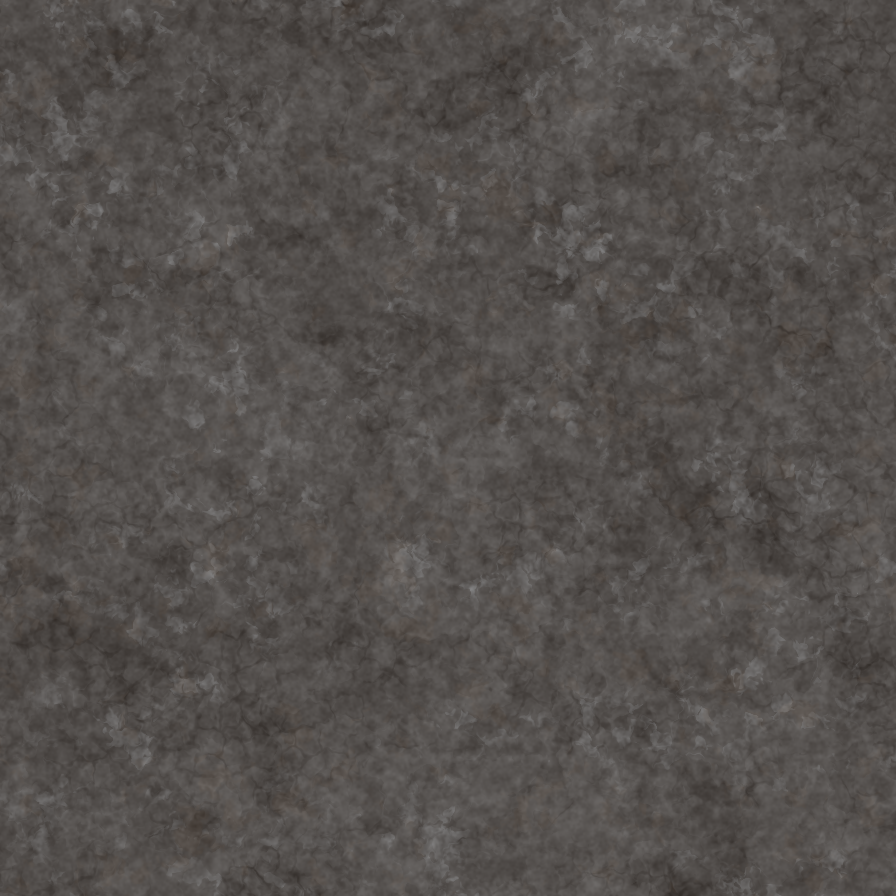
This texture is drawn by a Shadertoy shader. Its source:

```glsl
// Weathered dark grey stone with gritty mottling, faint rings, hairline cracks and pale mineral flakes.

vec2 hash22(vec2 p) {
    vec3 q = fract(p.xyx * vec3(0.1031, 0.1030, 0.0973));
    q += dot(q, q.yzx + 33.33);
    return fract((q.xx + q.yz) * q.zy);
}

float noise(vec2 p) {
    vec2 i = floor(p), f = fract(p);
    f = f * f * (3.0 - 2.0 * f);
    return mix(mix(hash22(i).x, hash22(i + vec2(1, 0)).x, f.x),
               mix(hash22(i + vec2(0, 1)).x, hash22(i + vec2(1, 1)).x, f.x), f.y);
}

// Fractal noise, centred on zero
float fbm(vec2 p, int octaves) {
    float sum = 0.0, amp = 0.5, total = 0.0;
    for (int i = 0; i < octaves; i++) {
        sum += amp * noise(p);
        total += amp;
        amp *= 0.64;
        p = mat2(1.6, 1.2, -1.2, 1.6) * p + 17.3;
    }
    return sum / total - 0.5;
}

// Thin irregular seams between scattered cells
float cellSeams(vec2 p, float width) {
    vec2 cell = floor(p);
    float nearest = 9.0, second = 9.0;
    for (int y = -1; y <= 1; y++)
    for (int x = -1; x <= 1; x++) {
        vec2 c = cell + vec2(x, y);
        float d = length(c + hash22(c + 61.0) - p);
        second = min(second, max(nearest, d));
        nearest = min(nearest, d);
    }
    return 1.0 - smoothstep(width * 0.2, width, second - nearest);
}

// Round stains: a soft disc, dark or pale, inside a faint rim
float ringStains(vec2 p, float seed) {
    vec2 cell = floor(p);
    float sum = 0.0;
    for (int y = -1; y <= 1; y++)
    for (int x = -1; x <= 1; x++) {
        vec2 c = cell + vec2(x, y);
        vec2 kind = hash22(c + seed + 23.0);
        float radius = mix(0.18, 0.48, kind.x);
        float d = length(c + hash22(c + seed) - p) - radius;
        float rim = smoothstep(0.09, 0.0, abs(d));
        float disc = smoothstep(0.04, -0.12, d);
        sum += step(0.4, kind.y) * (0.9 * rim + disc * (kind.y * 3.0 - 2.6));
    }
    return sum;
}

void mainImage(out vec4 fragColor, in vec2 fragCoord) {
    vec2 uv = fragCoord / iResolution.y + 3.0;

    // Ragged outlines come from two scales of warping
    vec2 warp = vec2(fbm(uv * 20.0, 4), fbm(uv * 20.0 + 41.0, 4));
    vec2 fray = vec2(fbm(uv * 110.0, 2), fbm(uv * 110.0 + 73.0, 2));
    vec2 p = uv + 0.022 * warp + 0.009 * fray;

    // Cloudy body, mottling, ragged crust and grit
    float cloud = fbm(uv * 4.0 + 7.0, 3);
    float mottle = fbm(p * 17.0 + 11.0, 5);
    float grain = fbm(uv * 85.0, 3);
    float grit = noise(uv * 230.0 + 9.0) - 0.5;
    float crust = smoothstep(-0.035, 0.035, fbm(p * 36.0 + 29.0, 4) + 0.25 * cloud);
    float tone = 0.04 * cloud + 0.075 * mottle + 0.13 * grain + 0.035 * grit + 0.026 * (crust - 0.5);

    // Ring stains at two sizes
    vec2 ringPos = uv + 0.008 * warp + 0.007 * fray;
    float stainMask = 0.5 + smoothstep(-0.1, 0.1, mottle);
    tone += 0.010 * stainMask * (ringStains(ringPos * 14.0, 5.0) + ringStains(ringPos * 29.0, 90.0) - 0.4);

    // Dark seams and longer wandering cracks, broken up by masks
    float seamMask = smoothstep(-0.06, 0.14, fbm(uv * 14.0 + 53.0, 3));
    float seams = cellSeams(p * 36.0, 0.2) * seamMask;
    float crackLine = smoothstep(0.025, 0.0, abs(fbm(p * 9.0 + 31.0, 3)));
    float cracks = crackLine * smoothstep(-0.02, 0.13, fbm(uv * 10.0 + 97.0, 3));
    tone -= 0.034 * seams + 0.032 * cracks;

    // Dark hollows
    float hollows = smoothstep(0.09, 0.2, fbm(p * 16.0 + 83.0, 5));
    tone -= 0.035 * hollows;

    // Pale flakes gather in clusters, with thin curved fibres among them
    float cluster = smoothstep(-0.12, 0.18, fbm(uv * 11.0 + 19.0, 3));
    float flakes = smoothstep(0.06, 0.14, fbm(p * 46.0 + 67.0, 4)) * cluster;
    float fibres = smoothstep(0.035, 0.0, abs(fbm(p * 27.0 + 37.0, 2)))
                 * cluster * smoothstep(0.0, 0.13, fbm(uv * 24.0 + 13.0, 3));
    float pale = flakes * (0.75 + 1.5 * grain) + 0.4 * fibres;

    // Warm grey darkens to brown and lightens to a cool grey
    vec3 color = vec3(0.337, 0.321, 0.311) + tone * vec3(0.96, 1.0, 1.03);
    color += pale * vec3(0.070, 0.077, 0.083);
    float rust = smoothstep(0.1, 0.24, fbm(p * 34.0 + 43.0, 4));
    color += rust * vec3(0.010, 0.0, -0.009);

    fragColor = vec4(clamp(color, 0.0, 1.0), 1.0);
}
```
